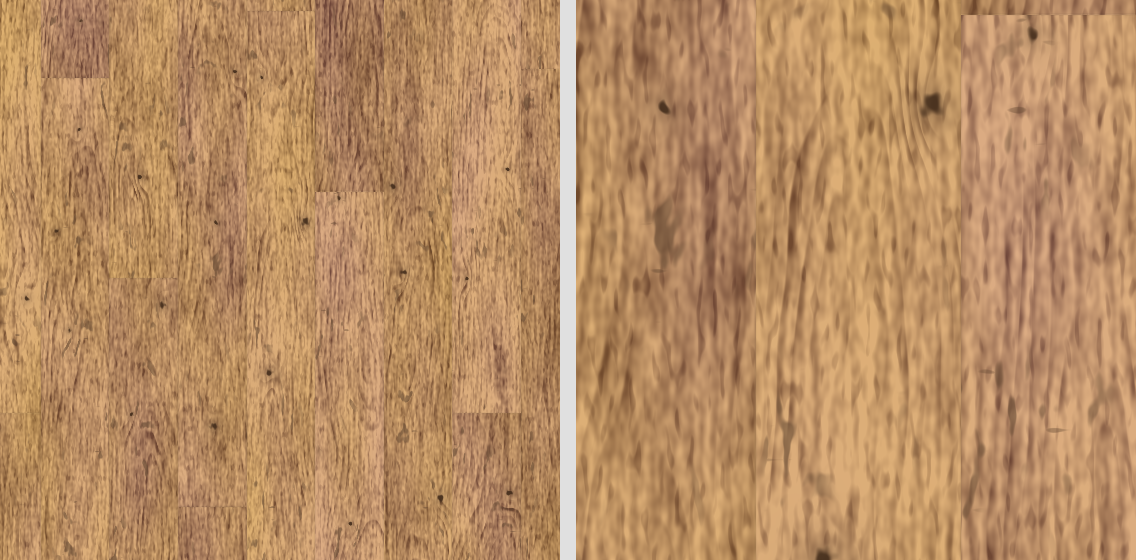
Left, the full canvas; right, a detail of the centre.
This texture is drawn by a WebGL 2 fragment shader. Its source:

```glsl
#version 300 es
precision highp float;
// Oak plank floor: long upright boards with staggered end joints.
// Each board slices its own ring field (ovals and cathedrals), bent around
// knots, then adds fibres, pores and dark flecks from stretched gradient noise.

#define PLANK_WIDTH 0.1224
#define FIRST_SEAM 0.073
#define SEAM_SHADE 0.06
#define RINGS 12.0
#define RING_CONTRAST 0.55
#define FIBRE_CONTRAST 0.62
#define PORE_CONTRAST 0.38
#define CLOUD_CONTRAST 0.42
#define KNOT_SPACING 1.5
#define KNOT_CHANCE 0.42
#define FLECK_STRENGTH 0.72

uniform vec2 u_resolution;
out vec4 fragColor;

const vec3 DARK_OAK = vec3(0.54, 0.38, 0.25);
const vec3 LIGHT_OAK = vec3(0.835, 0.655, 0.45);
const vec3 PINK_SHIFT = vec3(-0.005, -0.01, 0.035);
const vec3 KNOT_BROWN = vec3(0.25, 0.165, 0.10);
const vec3 FLECK_BROWN = vec3(0.36, 0.26, 0.18);

// Per column: height of the end joint, and the tone of the board on each side.
const float JOINT[9] = float[9](0.262, 0.861, 0.503, 0.095, 0.980, 0.658, -0.2, 0.262, 0.876);
const float TONE_ABOVE[9] = float[9](0.80, 0.54, 0.66, 0.61, 0.64, 0.40, 0.58, 0.82, 0.66);
const float TONE_BELOW[9] = float[9](0.57, 0.66, 0.57, 0.48, 0.77, 0.76, 0.58, 0.57, 0.48);

float hash(vec2 p) {
    vec3 q = fract(vec3(p.xyx) * 0.1031);
    q += dot(q, q.yzx + 33.33);
    return fract((q.x + q.y) * q.z);
}

float cornerSlope(vec2 cell, vec2 offset) {
    float angle = 6.2832 * hash(cell);
    return dot(vec2(cos(angle), sin(angle)), offset);
}

float gradientNoise(vec2 p) {
    vec2 i = floor(p), f = p - i;
    vec2 w = f * f * f * (f * (f * 6.0 - 15.0) + 10.0);
    vec2 e = vec2(1.0, 0.0);
    float low = mix(cornerSlope(i, f), cornerSlope(i + e, f - e), w.x);
    float high = mix(cornerSlope(i + e.yx, f - e.yx), cornerSlope(i + 1.0, f - 1.0), w.x);
    return mix(low, high, w.y);
}

// Height field whose whole-number contours are the growth rings.
float ringField(vec2 p, vec2 seed) {
    float heart = 0.5 * (hash(seed) - 0.5) + 0.3 * gradientNoise(vec2(p.y * 0.35, 3.3) + seed);
    float depth = 0.12 + 0.8 * gradientNoise(vec2(p.y * 0.3, 7.7) + seed.yx);
    float field = RINGS * length(vec2(p.x - heart, depth)) + 0.7 * p.y;
    field += 1.8 * gradientNoise(p * vec2(1.8, 0.45) + seed);
    return field + 0.55 * gradientNoise(p * vec2(6.0, 1.6) + seed);
}

// x: how far rings bend, y: dark core, z: soft brown halo.
vec3 knots(vec2 p, vec2 seed) {
    vec3 sum = vec3(0.0);
    for (float j = -1.0; j <= 1.0; j++) {
        float row = floor(p.y / KNOT_SPACING) + j;
        vec2 cell = vec2(row, 5.0) + floor(seed);
        float present = step(hash(cell), KNOT_CHANCE);
        float height = row + 0.15 + 0.7 * hash(cell + 11.0);
        vec2 centre = vec2(0.75 * (hash(cell + 23.0) - 0.5), height * KNOT_SPACING);
        float radius = mix(0.03, 0.075, pow(hash(cell + 37.0), 2.0));
        vec2 d = p - centre;
        float dist = length(d) + 0.045 * gradientNoise(p * vec2(20.0, 14.0) + seed);
        float bend = exp(-dot(d, d * vec2(60.0, 14.0)));
        float core = 1.0 - smoothstep(0.3, 0.95, dist / radius);
        sum += present * vec3(bend, core, exp(-max(dist, 0.0) / (radius * 1.3)));
    }
    return sum;
}

void main() {
    vec2 uv = gl_FragCoord.xy / u_resolution;

    // Board layout, in units of one plank width
    float across = (uv.x - FIRST_SEAM) / PLANK_WIDTH + 1.0;
    int column = clamp(int(floor(across)), 0, 8);
    vec2 p = vec2(fract(across) - 0.5, uv.y / PLANK_WIDTH);
    float pixel = 1.0 / (u_resolution.y * PLANK_WIDTH);
    float jointGap = p.y - JOINT[column] / PLANK_WIDTH;
    float above = smoothstep(-pixel, pixel, jointGap);
    float id = float(column) * 2.0 + step(0.0, jointGap);
    vec2 seed = 20.0 + 80.0 * vec2(hash(vec2(id, 1.7)), hash(vec2(id, 9.2)));

    // Growth rings: thin dark lines, broken up along their length
    vec3 knot = knots(p, seed);
    float field = ringField(p, seed) + 1.8 * knot.x;
    float phase = fract(field);
    float line = smoothstep(0.3, 0.82, phase) * (1.0 - smoothstep(0.84, 1.0, phase));
    float strength = 0.25 + 0.9 * hash(vec2(floor(field) + 50.0, id));
    strength *= clamp(0.75 + 1.5 * gradientNoise(p * vec2(4.0, 1.2) + seed.yx), 0.1, 1.5);
    strength *= clamp(0.9 + 1.3 * gradientNoise(p * vec2(13.0, 6.0) + seed + 17.0), 0.2, 1.6);

    // Fibres, cloudy tone and short pores
    float fibre = gradientNoise(p * vec2(23.0, 2.8) + seed)
                + 0.7 * gradientNoise(p * vec2(31.0, 13.0) + seed.yx);
    float cloud = gradientNoise(p * vec2(1.3, 0.6) + seed + 9.0)
                + 0.6 * gradientNoise(p * vec2(4.5, 0.8) + seed + 15.0);
    float pores = smoothstep(0.16, 0.42, gradientNoise(p * vec2(27.0, 7.0) + seed + 31.0));
    float tone = mix(TONE_BELOW[column], TONE_ABOVE[column], above) + 0.12;
    tone += FIBRE_CONTRAST * fibre + CLOUD_CONTRAST * cloud;
    tone -= RING_CONTRAST * strength * line + PORE_CONTRAST * pores;
    vec3 color = mix(DARK_OAK, LIGHT_OAK, clamp(tone, -0.35, 1.1));
    color += PINK_SHIFT * (hash(seed) - 0.4 + 1.5 * gradientNoise(p * vec2(1.5, 0.4) + seed.yx));

    // Sparse dark streaks along the grain and rare ticks across it
    float patches = smoothstep(0.0, 0.35, gradientNoise(p * vec2(2.2, 1.0) + seed + 47.0));
    float streak = smoothstep(0.24, 0.42, gradientNoise(vec2(field * 1.1, p.y * 3.5) + seed + 61.0)
                 + 0.25 * gradientNoise(p * vec2(22.0, 12.0) + seed));
    float tick = smoothstep(0.46, 0.58, gradientNoise(p * vec2(6.0, 18.0) + seed + 73.0));
    color = mix(color, FLECK_BROWN, FLECK_STRENGTH * patches * max(0.75 * streak, 0.6 * tick));

    // Knots, then the faint seams and end joints
    color = mix(color, FLECK_BROWN, 0.5 * min(knot.z, 1.0));
    color = mix(color, KNOT_BROWN, 0.85 * min(knot.y, 1.0));
    float edge = min(0.5 - abs(p.x), abs(jointGap));
    color *= 1.0 - SEAM_SHADE * (1.0 - smoothstep(0.0, 2.0 * pixel, edge));
    fragColor = vec4(color, 1.0);
}
```
